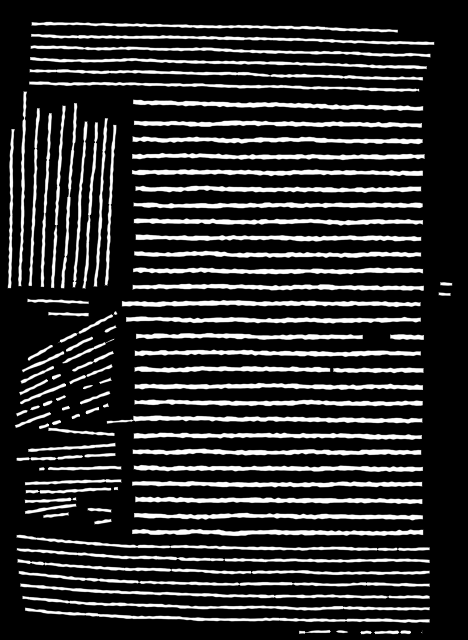
This pattern is drawn by a Shadertoy shader. Its source:

```glsl
// Blocks of rough white hand-inked strokes on black: a ruled panel framed by hatched bands.

const vec2 SHEET = vec2(560.0, 768.0); // design units spanning the whole canvas, y down
const vec3 PAPER = vec3(0.0);
const vec3 INK = vec3(0.995);
const float BOLD = 2.55;       // half widths of the pens
const float FINE = 1.65;
const float WOBBLE = 1.0;      // slow drift of a stroke
const float ROUGHNESS = 0.65;  // ragged edge, relative to the pen
const float SOFTNESS = 0.75;   // edge blur in output pixels

// Top ends of the upright strokes, left to right
const float UPRIGHT_TOP[10] = float[10](155.0, 110.0, 130.0, 136.0, 127.0, 124.0, 146.0, 147.0, 142.0, 150.0);

// Loose marks at lower left: start xy, end xy
const vec4 LOOSE[11] = vec4[11](
    vec4(58, 516, 137, 521), vec4(34, 541, 138, 533), vec4(20, 552, 138, 545),
    vec4(47, 563, 145, 562), vec4(30, 580, 145, 577), vec4(31, 591, 141, 586),
    vec4(30, 602, 91, 598), vec4(30, 614, 91, 606), vec4(52, 620, 82, 617),
    vec4(105, 612, 133, 613), vec4(113, 627, 133, 624));

float hash(vec2 p) {
    vec3 q = fract(vec3(p.xyx) * 0.1031);
    q += dot(q, q.yzx + 33.33);
    return fract((q.x + q.y) * q.z);
}

// Smooth 1D noise, one independent track per seed
float noise(float x, float seed) {
    float cell = floor(x), f = fract(x);
    return mix(hash(vec2(cell, seed)), hash(vec2(cell + 1.0, seed)), f * f * (3.0 - 2.0 * f));
}

// Signed distance to a ragged stroke; wear opens gaps along it
float stroke(vec2 p, vec2 a, vec2 b, float halfWidth, float wear, float seed) {
    vec2 axis = normalize(b - a), q = p - a;
    float along = dot(q, axis);
    float across = axis.x * q.y - axis.y * q.x;
    if (abs(across) > 9.0) return 9.0;
    across += WOBBLE * (2.0 * noise(along / 42.0, seed) - 1.0);
    float side = across > 0.0 ? 11.0 : 23.0;
    float w = halfWidth * (1.0 + ROUGHNESS * (noise(along / 4.5, seed + side) - 0.5));
    w -= 2.5 * halfWidth * smoothstep(1.0 - wear, 1.2 - wear, noise(along / 8.0, seed + 37.0));
    return max(abs(across) - w, max(-along, along - length(b - a)));
}

float topBand(vec2 p) {
    float d = 9.0;
    p.y -= 9.0 * pow(clamp((p.x - 36.0) / 470.0, 0.0, 1.1), 1.6);
    for (float i = 0.0; i < 6.0; i++) {
        float y = 29.0 + 14.2 * i;
        float right = i < 0.5 ? 476.0 : 524.0 - 4.5 * i;
        d = min(d, stroke(p, vec2(38.0 - 0.6 * i, y), vec2(right, y), FINE, 0.06, 100.0 + i));
    }
    return d;
}

float bottomBand(vec2 p) {
    float d = 9.0;
    p.y -= 15.0 * (1.0 - exp(-max(p.x - 20.0, 0.0) / 115.0));
    for (float i = 0.0; i < 8.0; i++) {
        bool last = i > 6.5;
        float y = 644.0 + 14.3 * i;
        float left = last ? 358.0 : 20.0 + 0.28 * i * i;
        d = min(d, stroke(p, vec2(left, y), vec2(last ? 505.0 : 514.0, y),
                          FINE, last ? 0.22 : 0.08, 200.0 + i));
    }
    return d;
}

float ruledPanel(vec2 p) {
    float d = 9.0;
    for (float i = 0.0; i < 27.0; i++) {
        float sag = (i - 20.0) / 5.0;
        float y = 128.4 + 19.6 * i + 2.0 * exp(-sag * sag);
        float left = 158.0 + 5.0 * hash(vec2(i, 5.0));
        float drop = 1.2;
        if (i == 0.0) { y = 122.5; drop = 8.0; }
        if (i == 12.0) left = 146.0;
        if (i == 13.0) left = 151.0;
        float right = 503.0 + 5.0 * hash(vec2(i, 9.0));
        float line = stroke(p, vec2(left, y), vec2(right, y + drop), BOLD, 0.0, 300.0 + i);
        if (i == 14.0) line = max(line, 16.5 - abs(p.x - 450.5)); // wide gap
        if (i == 16.0) line = max(line, 2.0 - abs(p.x - 397.0));  // nick
        d = min(d, line);
    }
    return min(d, stroke(p, vec2(128, 507), vec2(175, 503), 1.2, 0.15, 340.0));
}

float uprights(vec2 p) {
    float d = 9.0;
    for (int i = 0; i < 10; i++) {
        float k = float(i), top = UPRIGHT_TOP[i];
        float lean = 4.0 + 11.0 * pow(sin(0.26 * k), 1.5);
        vec2 foot = vec2(11.0 + 12.9 * k, 342.0 + 5.0 * hash(vec2(k, 3.0)));
        vec2 head = vec2(foot.x + lean * (foot.y - top) / 203.0, top);
        d = min(d, stroke(p, head, foot, FINE, 0.08, 400.0 + k));
    }
    return d;
}

float looseHatching(vec2 p) {
    float d = 9.0;
    // Worn diagonals
    for (float i = 0.0; i < 8.0; i++) {
        vec2 a = vec2(i > 6.5 ? 45.0 : 29.0 - 1.8 * i, i > 6.5 ? 514.0 : 433.0 + 13.0 * i);
        d = min(d, stroke(p, a, vec2(140.0 - 1.5 * i, 376.0 + 15.7 * i), FINE, 0.32, 500.0 + i));
    }
    for (int i = 0; i < 11; i++)
        d = min(d, stroke(p, LOOSE[i].xy, LOOSE[i].zw, FINE, 0.13, 600.0 + float(i)));
    // Paired dashes: above the diagonals and in the right margin
    for (float i = 0.0; i < 2.0; i++) {
        d = min(d, stroke(p, vec2(33.0 + 25.0 * i, 360.0 + 15.5 * i), vec2(106.0, 364.0 + 13.0 * i), FINE, 0.15, 700.0 + i));
        d = min(d, stroke(p, vec2(527.0 - 2.0 * i, 340.0 + 13.0 * i), vec2(541.0 - 2.0 * i, 340.5 + 13.0 * i), FINE, 0.0, 710.0 + i));
    }
    return d;
}

void mainImage(out vec4 fragColor, in vec2 fragCoord) {
    vec2 uv = fragCoord / iResolution.xy;
    vec2 p = vec2(uv.x, 1.0 - uv.y) * SHEET;
    float d = min(min(topBand(p), bottomBand(p)), ruledPanel(p));
    d = min(d, min(uprights(p), looseHatching(p)));
    float blur = SOFTNESS * SHEET.y / iResolution.y;
    fragColor = vec4(mix(PAPER, INK, 1.0 - smoothstep(-blur, blur, d)), 1.0);
}
```
